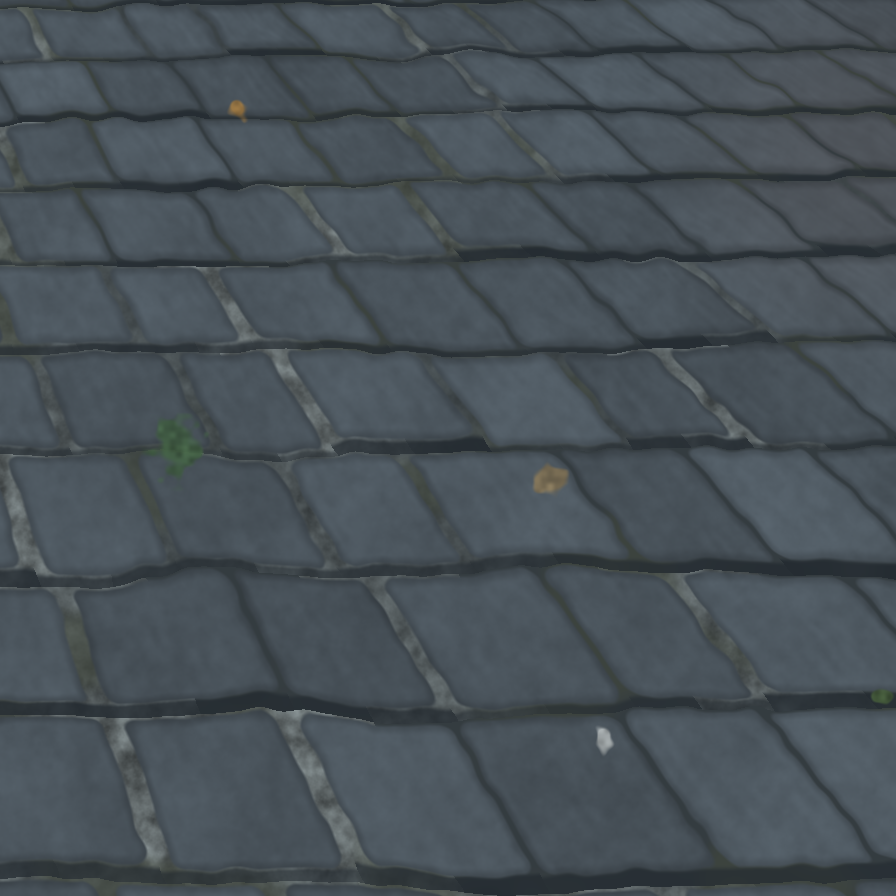
Write a Shadertoy shader that draws this texture.

```glsl
// Weathered slate setts in wavy receding rows, with gritty joints and a few leaves.

const vec3 SLATE  = vec3(0.300, 0.340, 0.372);
const vec3 JOINT  = vec3(0.205, 0.235, 0.250);
const vec3 SHADOW = vec3(0.140, 0.168, 0.192);
const vec3 GRIT   = vec3(0.385, 0.415, 0.420);
const vec3 MOSS   = vec3(0.255, 0.280, 0.240);
const vec3 RUST   = vec3(0.335, 0.330, 0.345);

// Perspective: row = ROW_FAR - ROW_SCALE / (depth + ROW_HORIZON)
const float ROW_FAR = 17.75;
const float ROW_SCALE = 20.1;
const float ROW_HORIZON = 1.07;
// Joints fan out from a point above and left of the canvas
const vec2 FAN_POINT = vec2(-0.42, -0.805);
const float FAN_STEP = 0.118;

const float JOINT_JITTER = 0.20;  // in stone widths
const float ROW_WAVE = 0.16;      // in row heights
const float CORNER = 0.012;
const float SOFTNESS = 0.0022;

float hash(vec2 p) {
    vec3 q = fract(vec3(p.xyx) * 0.1031);
    q += dot(q, q.yzx + 33.33);
    return fract((q.x + q.y) * q.z);
}

float noise(vec2 p) {
    vec2 i = floor(p), f = fract(p);
    f = f * f * (3.0 - 2.0 * f);
    return mix(mix(hash(i), hash(i + vec2(1, 0)), f.x),
               mix(hash(i + vec2(0, 1)), hash(i + vec2(1, 1)), f.x), f.y);
}

float fbm(vec2 p) {
    float sum = 0.0, amp = 0.5;
    for (int i = 0; i < 4; i++) {
        sum += amp * noise(p);
        p = mat2(1.6, 1.2, -1.2, 1.6) * p + 7.3;
        amp *= 0.5;
    }
    return sum;
}

float roundBox(vec2 q, vec2 halfSize, float r) {
    vec2 e = abs(q) - halfSize + r;
    return length(max(e, 0.0)) + min(max(e.x, e.y), 0.0) - r;
}

float jointPos(float j, float row) {
    return j + JOINT_JITTER * hash(vec2(j, row) + 41.0);
}

// How far a joint is filled with pale grit; strongest near lower left
float jointWear(float j, float row, vec2 p) {
    return smoothstep(0.35, 0.85, hash(vec2(j, row) + 83.0) + 0.4 * (p.y - p.x));
}

vec3 addDebris(vec3 col, vec2 p, vec2 centre, vec2 radius, vec3 tint) {
    float d = length((p - centre) / radius) + 0.9 * (noise(p * 95.0) - 0.5);
    return mix(col, tint * (0.8 + 0.4 * noise(p * 140.0)), 0.8 * smoothstep(1.1, 0.6, d));
}

void mainImage(out vec4 fragColor, in vec2 fragCoord) {
    vec2 p = fragCoord / iResolution.xy;
    p.y = 1.0 - p.y;  // depth grows toward the viewer
    float soft = max(SOFTNESS, 1.0 / iResolution.y);

    // Ragged edges and a slight tilt of the far rows
    vec2 w = p + 0.007 * (vec2(noise(p * 38.0), noise(p * 38.0 + 19.0)) - 0.5);
    w.y += 0.02 * (p.x - 0.5) * (1.0 - p.y);

    // Stone coordinates: x counts joints, y counts rows
    vec2 cell = vec2(FAN_STEP * (w.y - FAN_POINT.y),
                     (w.y + ROW_HORIZON) * (w.y + ROW_HORIZON) / ROW_SCALE);
    vec2 g = vec2((w.x - FAN_POINT.x) / cell.x, ROW_FAR - ROW_SCALE / (w.y + ROW_HORIZON));
    g.y += ROW_WAVE * (noise(vec2(g.x * 1.3, g.y * 0.8)) - 0.5);
    float row = floor(g.y);
    g.x -= 0.42 + 0.42 * cos(row);
    float col = floor(g.x);
    if (g.x < jointPos(col, row)) col -= 1.0;
    vec2 id = vec2(col, row);
    float tone = hash(id + 5.0), lift = hash(id + 23.0);

    // Stone outline, inset by its joints and by the front lip
    float wearL = jointWear(col, row, p), wearR = jointWear(col + 1.0, row, p);
    vec2 lo = vec2(jointPos(col, row) + mix(0.015, 0.065, wearL), row + 0.015);
    vec2 hi = vec2(jointPos(col + 1.0, row) - mix(0.025, 0.065, wearR),
                   row + 1.0 - mix(0.05, 0.13, lift));
    vec2 q = (g - 0.5 * (lo + hi)) * cell;
    vec2 halfSize = 0.5 * (hi - lo) * cell;
    float d = roundBox(q, halfSize, CORNER * cell.x / 0.16);

    // Slate face: cloudy tone, fine grain, cleft streaks
    float cloud = fbm(p * 9.0 + id * 3.7), grain = fbm(p * 75.0);
    float streak = noise(vec2(g.x * 16.0, g.y * 5.0) + id * 11.0);
    vec3 face = SLATE * (1.0 + 0.13 * (tone - 0.5) + 0.22 * (cloud - 0.47)
              + 0.13 * (grain - 0.47) + 0.06 * (streak - 0.5));
    face = mix(face, RUST, 0.4 * smoothstep(0.3, 0.0, length(p - vec2(0.96, 0.17))));
    face *= 1.0 - 0.16 * smoothstep(-0.012, 0.0, d);

    // Joints: dark slits or pale crumbled grit
    float wear = q.x < 0.0 ? wearL : wearR;
    float crumb = fbm(p * 58.0 + 31.0);
    vec3 gap = mix(JOINT, GRIT * (0.45 + 1.1 * crumb), wear);
    gap = mix(gap, MOSS, 0.6 * smoothstep(0.5, 0.75, noise(p * 11.0 + 4.0)));

    // Shaded front face below each stone
    float under = smoothstep(-soft, 2.0 * soft, q.y - halfSize.y);
    float shade = mix(0.6, 1.0, lift) * mix(0.75, 1.0, noise(p * 22.0));
    gap = mix(gap, SHADOW, under * shade);
    vec3 colour = mix(face, gap, smoothstep(-soft, soft, d));

    // Fallen leaves and chips
    colour = addDebris(colour, p, vec2(0.198, 0.500), vec2(0.029, 0.034), vec3(0.25, 0.37, 0.25));
    colour = addDebris(colour, p, vec2(0.985, 0.775), vec2(0.016, 0.010), vec3(0.27, 0.36, 0.22));
    colour = addDebris(colour, p, vec2(0.267, 0.124), vec2(0.013, 0.011), vec3(0.62, 0.46, 0.23));
    colour = addDebris(colour, p, vec2(0.615, 0.535), vec2(0.020, 0.017), vec3(0.52, 0.45, 0.32));
    colour = addDebris(colour, p, vec2(0.673, 0.822), vec2(0.010, 0.016), vec3(0.68, 0.70, 0.70));
    fragColor = vec4(colour, 1.0);
}
```
